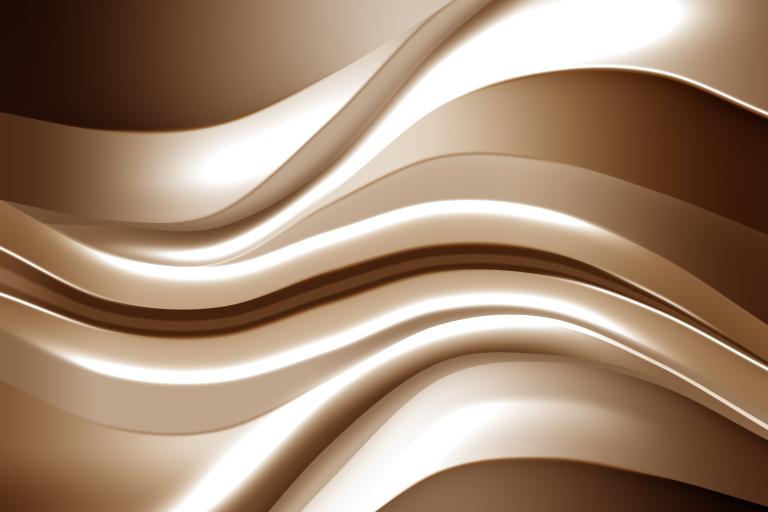
This background is drawn by a Shadertoy shader. Its source:

```glsl
// Flowing satin ribbons in brown and cream. Spline edges are stacked from top to
// bottom; each fills the area below it with a shaded tone, then glows and rims are
// added. Tone and warmth become colour at the end.

#define RIM_WIDTH 0.0035
#define GOLD vec2(0.52, 1.7)
#define COOL_POWER vec3(1.0, 1.42, 1.85)
#define WARM_POWER vec3(1.0, 1.62, 2.45)

vec2 p;    // canvas position, 0 to 1
vec2 ink;  // tone and warmth

// Signed distance to a spline with 8 evenly spaced heights (percent); above is positive
float edge(vec4 a, vec4 b) {
    float k[10] = float[10](2.0 * a.x - a.y, a.x, a.y, a.z, a.w,
                            b.x, b.y, b.z, b.w, 2.0 * b.w - b.z);
    float x = clamp(p.x, 0.0, 0.9999) * 7.0;
    int i = int(x);
    float f = fract(x);
    float k0 = k[i], k1 = k[i + 1], k2 = k[i + 2], k3 = k[i + 3];
    float c1 = 0.5 * (k2 - k0);
    float c2 = k0 - 2.5 * k1 + 2.0 * k2 - 0.5 * k3;
    float c3 = 0.5 * (k3 - k0) + 1.5 * (k1 - k2);
    float height = 0.01 * (k1 + f * (c1 + f * (c2 + f * c3)));
    float slope = 0.07 * (c1 + f * (2.0 * c2 + 3.0 * f * c3)) * iResolution.y / iResolution.x;
    return (p.y - height) / sqrt(1.0 + slope * slope);
}

// Left to right transitions
float rise(float a, float b) { return smoothstep(a, b, p.x); }
float fall(float a, float b) { return 1.0 - rise(a, b); }
float span(float a, float b, float soft) {
    return rise(a - soft, a + soft) * fall(b - soft, b + soft);
}

float bell(float d, float above, float below) {
    float q = d / (d > 0.0 ? above : below);
    return exp(-q * q);
}

float shade(float d, float reach) { return exp(-abs(d) / reach); }

void fill(float d, float tone, float warmth) {
    float aa = 0.8 / iResolution.y;
    ink = mix(vec2(tone, warmth), ink, smoothstep(-aa, aa, d));
}

void rim(float d, vec2 paint, float amount) {
    ink = mix(ink, paint, amount * bell(d, RIM_WIDTH, RIM_WIDTH));
}

void mainImage(out vec4 fragColor, in vec2 fragCoord) {
    p = fragCoord / iResolution.xy;

    // Dark backdrop, upper left
    float d = edge(vec4(78.1, 74.4, 75.8, 85.2), vec4(98, 111.7, 125.4, 139));
    ink = vec2(0.11 + 0.72 * rise(0.0, 0.55) + 0.12 * (1.0 - p.y), 0.1);
    ink.x -= 0.12 * shade(d, 0.06) * span(0.1, 0.42, 0.1);

    // Pale upper band with a broad sheen
    float tone = 0.3 + 0.55 * rise(0.0, 0.3) - 0.2 * rise(0.47, 0.65);
    tone += 0.22 * bell(d + 0.09, 0.07, 0.04) * span(0.22, 0.5, 0.12);
    fill(d, tone, 0.25);
    rim(d, GOLD, 0.8 * span(0.12, 0.38, 0.08));

    // Mauve fold and its brown crease
    d = edge(vec4(61, 57, 58.6, 76.2), vec4(97.7, 110, 123, 137));
    fill(d, 0.46 + 0.3 * rise(0.08, 0.38) + 0.8 * min(d, 0.0), 0.25);
    rim(d, vec2(0.58, 0.7), 0.6 * span(0.25, 0.6, 0.07));
    d = edge(vec4(56.6, 55.9, 55.7, 67.8), vec4(91.2, 107.8, 121.5, 135));
    ink.x -= 0.2 * bell(d, 0.018, 0.01) * rise(0.12, 0.4);
    tone = mix(0.52, 0.42 + 0.38 * smoothstep(0.0, 0.055, -d), rise(0.08, 0.3));
    fill(d, tone - 0.3 * rise(0.8, 1.05), 0.4);

    // Broad bright ribbon, upper right
    d = edge(vec4(53, 51.4, 51.2, 64.6), vec4(84.4, 92.6, 97, 99));
    float width = mix(0.013, 0.065, rise(0.35, 0.72));
    ink.x += 0.48 * bell(d, width, width) * span(0.2, 0.9, 0.12);
    d = edge(vec4(55, 49.6, 48.8, 62.1), vec4(79.1, 85.7, 85.4, 77.1));
    rim(d - 0.006, vec2(1.05, 0), rise(0.62, 0.78));
    tone = 0.9 - 0.68 * rise(0.5, 1.0) - 0.14 * shade(d, 0.03) * rise(0.55, 0.75);
    fill(d, tone, 0.75);
    rim(d, GOLD, 0.85 * rise(0.58, 0.7));

    // Veil with a fine outline
    d = edge(vec4(60, 49.6, 48.4, 60), vec4(69.3, 68.6, 62.5, 54.1));
    fill(d, 0.74 - 0.48 * rise(0.65, 1.0) + 0.06 * shade(d, 0.03), 0.4);
    rim(d, vec2(0.6, 1), 0.6 * span(0.4, 0.75, 0.08));

    // Upper peach ribbon with a white crest
    d = edge(vec4(61, 50, 47.5, 54.3), vec4(60.2, 58.6, 50.2, 36.5));
    tone = 0.82 - 0.3 * rise(0.68, 0.95) - 0.25 * fall(0.0, 0.2);
    fill(d, tone + min(d, 0.0), 0.85);
    ink.x += 0.4 * bell(d, 0.005, 0.021) * span(0.11, 0.78, 0.09);

    // Dark hollow with a lighter inner streak
    d = edge(vec4(51.6, 41.4, 40, 46.9), vec4(52.1, 50.8, 42.2, 29.3));
    float lower = edge(vec4(42.6, 35.4, 34.4, 40.8), vec4(46.9, 46.1, 39.1, 27.9));
    float across = -d / max(lower - d, 0.004);
    float streak = smoothstep(0.34, 0.46, across) - smoothstep(0.69, 0.81, across);
    fill(d, 0.27 + 0.12 * streak + 0.15 * fall(0.0, 0.1), 0.6);
    rim(d, GOLD, 0.8 * span(0.38, 0.72, 0.08));
    rim(d, vec2(1, 0.3), fall(0.03, 0.22) + 0.8 * span(0.8, 0.92, 0.05));

    // Lower peach ribbon with a white crest
    tone = 0.8 - 0.2 * rise(0.72, 1.0) - 0.2 * fall(0.0, 0.15);
    fill(lower, tone - 0.1 * shade(lower, 0.02), 0.85);
    rim(lower, GOLD, 0.8 * span(0.17, 0.6, 0.08));
    rim(lower, vec2(1.05, 0.2), fall(0.03, 0.2) + rise(0.68, 0.8));
    d = edge(vec4(35.9, 27.3, 26, 32), vec4(39.8, 39.8, 31.3, 18.9));
    fill(d, 0.74 - 0.14 * rise(0.38, 0.55) - 0.2 * fall(0.0, 0.14), 0.35);
    ink.x += 0.4 * bell(d, 0.021, 0.007) * span(0.08, 0.83, 0.1);

    // Lower left veil
    d = edge(vec4(25.8, 16.6, 16, 25.6), vec4(36.5, 37.9, 29.3, 17));
    fill(d, 0.72 - 0.5 * fall(-0.12, 0.3) + 0.18 * smoothstep(0.0, 0.14, p.y), 0.7);
    rim(d, vec2(0.6, 0.8), 0.6 * span(0.12, 0.42, 0.08));

    // Lower bright ribbon and brown crease
    d = edge(vec4(-29, -11.3, 5.3, 24.2), vec4(35, 36.7, 28.5, 16));
    fill(d, mix(0.78 - 0.34 * smoothstep(0.015, 0.07, -d), 0.52, rise(0.68, 0.9)), 0.5);
    width = mix(0.035, 0.015, rise(0.25, 0.5));
    ink.x += 0.36 * bell(d, width, width) * fall(0.62, 0.86);
    d = edge(vec4(-60, -36, -11.3, 13.1), vec4(29.1, 30.7, 26.2, 15));
    ink.x -= 0.1 * bell(d, 0.02, 0.01) * fall(0.6, 0.8);
    fill(d, mix(0.55 + 0.2 * smoothstep(0.0, 0.04, -d), 0.52, rise(0.6, 0.85)), 0.3);

    // Pale lower band with a soft sheen
    d = edge(vec4(-65, -42, -18, 5.9), vec4(25.8, 29.3, 24.8, 14));
    tone = 1.0 - 0.72 * rise(0.5, 1.05) - 0.12 * shade(d, 0.025);
    tone += 0.13 * bell(d + 0.085, 0.015, 0.05) * span(0.55, 0.82, 0.07);
    fill(d, tone, 0.25);

    // Dark mound, lower right
    d = edge(vec4(-60, -40, -20, -6.4), vec4(7.6, 10.4, 7, 1));
    fill(d, 0.56 - 0.45 * rise(0.55, 1.0) - 0.1 * shade(d, 0.03), 0.1);
    rim(d, GOLD, 0.8 * span(0.52, 0.85, 0.06));

    vec3 power = mix(COOL_POWER, WARM_POWER, ink.y);
    fragColor = vec4(pow(vec3(clamp(ink.x, 0.02, 1.0)), power), 1.0);
}
```
